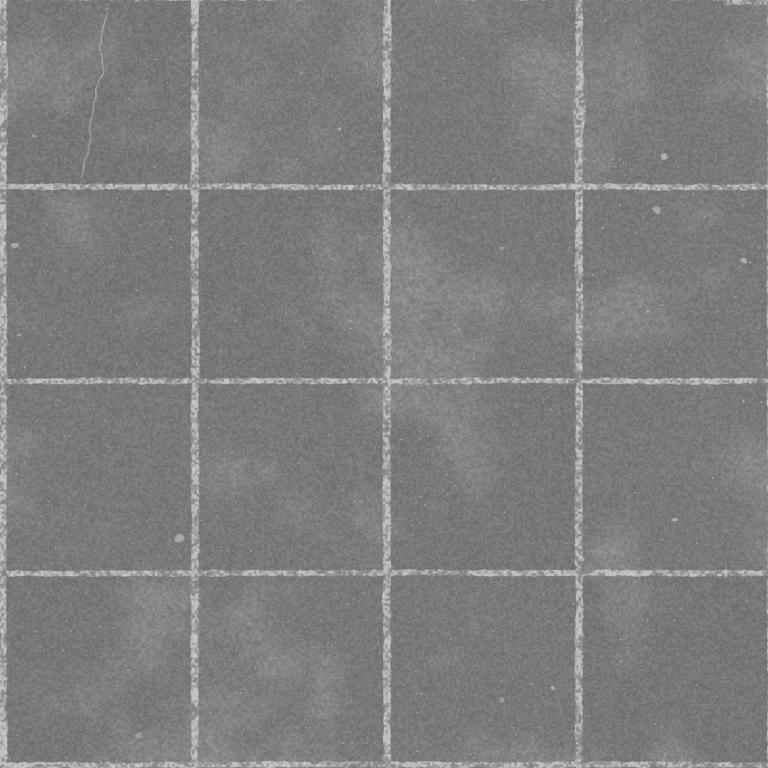
Write a three.js fragment shader that draws this texture.

```glsl
// A four by four wall of matt grey tiles with pale, crumbly grout lines.
// Grout is the distance to a repeated grid with noisy edges; dust, specks,
// chips, mortar spills and one hairline crack are layered over the tiles.

varying vec2 vUv;

const float TILES = 4.0;
const vec2 GRID_ORIGIN = vec2(0.004, 0.004);
const vec2 GROUT_HALF = vec2(0.0049, 0.0037);   // upright, level lines
const float GROUT_ROUGHNESS = 0.0030;
const float EDGE_SOFTNESS = 0.0011;
const vec2 ROW_SHIFT = vec2(0.757, 0.0025);     // height, amount

const vec3 TILE_COLOR = vec3(0.463);
const vec3 DUST_COLOR = vec3(0.570);
const vec3 GROUT_DARK = vec3(0.530);
const vec3 GROUT_LIGHT = vec3(0.755);
const vec3 CHIP_COLOR = vec3(0.720);

const float GRAIN_SCALE = 400.0;
const float GRAIN_AMOUNT = 0.085;
const float TONE_VARIATION = 0.012;
const float SPECK_CELLS = 200.0;
const float SPECK_DENSITY = 0.06;
const int CHIP_COUNT = 30;

const vec2 CRACK_BOTTOM = vec2(0.111, 0.766);
const vec2 CRACK_TOP = vec2(0.141, 0.987);
const float CRACK_HALF = 0.0010;
const vec2 SPILL_CENTER = vec2(0.753, 0.857);
const float SPILL_HEIGHT = 0.016;

float hash(vec2 p) {
  vec3 q = fract(vec3(p.xyx) * 0.1031);
  q += dot(q, q.yzx + 33.33);
  return fract((q.x + q.y) * q.z);
}

vec2 hash2(vec2 p) {
  return vec2(hash(p), hash(p + vec2(71.7, 19.3)));
}

float noise(vec2 p) {
  vec2 i = floor(p), f = fract(p);
  f = f * f * (3.0 - 2.0 * f);
  return mix(mix(hash(i), hash(i + vec2(1.0, 0.0)), f.x),
             mix(hash(i + vec2(0.0, 1.0)), hash(i + vec2(1.0)), f.x), f.y);
}

float fbm(vec2 p) {
  float sum = 0.0, weight = 0.5;
  for (int i = 0; i < 5; i++) {
    sum += weight * noise(p);
    p = p * 2.03 + 17.1;
    weight *= 0.5;
  }
  return sum / 0.96875;
}

// 1 inside a shape of the given size, 0 outside, with a soft border
float cover(float dist, float size) {
  return 1.0 - smoothstep(size - EDGE_SOFTNESS, size + EDGE_SOFTNESS, dist);
}

float groutMask(vec2 uv, vec2 grid) {
  vec2 dist = abs(fract(grid + 0.5) - 0.5) / TILES;
  float ragged = noise(uv * 130.0) * 0.6 + noise(uv * 290.0) * 0.4 - 0.5;
  vec2 halfWidth = GROUT_HALF * (0.85 + 0.3 * fbm(uv * 18.0));
  halfWidth += GROUT_ROUGHNESS * ragged;

  // Mortar smeared beside one joint and along the upper right border
  vec2 spill = (uv - SPILL_CENTER) / vec2(0.03, SPILL_HEIGHT);
  halfWidth.x += 0.0045 * exp(-dot(spill, spill));
  float border = step(SPILL_CENTER.x, uv.x) * step(0.97, uv.y);
  halfWidth.y += border * 0.007 * smoothstep(0.45, 0.75, noise(uv * 42.0));

  return max(cover(dist.x, halfWidth.x), cover(dist.y, halfWidth.y));
}

float speckMask(vec2 uv) {
  vec2 p = uv * SPECK_CELLS, cell = floor(p);
  vec2 center = 0.3 + 0.4 * hash2(cell + 5.0);
  float present = step(1.0 - SPECK_DENSITY, hash(cell));
  float strength = hash(cell + 43.0);
  float dist = length(fract(p) - center);
  return present * strength * strength * (1.0 - smoothstep(0.08, 0.32, dist));
}

float chipMask(vec2 uv) {
  float mask = 0.0;
  float ragged = (noise(uv * 210.0) - 0.5) * 0.004;
  for (int i = 0; i < CHIP_COUNT; i++) {
    vec2 seed = vec2(float(i) * 3.7 + 2.0, 11.0);
    vec2 shape = hash2(seed + 31.0);
    vec2 offset = (uv - hash2(seed)) * vec2(1.0, mix(0.8, 1.5, shape.y));
    float size = mix(0.0012, 0.0060, shape.x * shape.x * shape.x);
    float strength = mix(0.3, 0.95, hash(seed + 57.0));
    mask = max(mask, strength * cover(length(offset) + ragged, size));
  }
  return mask;
}

float crackMask(vec2 uv) {
  float t = (uv.y - CRACK_BOTTOM.y) / (CRACK_TOP.y - CRACK_BOTTOM.y);
  float x = mix(CRACK_BOTTOM.x, CRACK_TOP.x, t);
  x += 0.012 * (noise(vec2(uv.y * 22.0, 3.0)) - 0.5);
  x += 0.004 * (noise(vec2(uv.y * 95.0, 8.0)) - 0.5);
  float ends = smoothstep(0.0, 0.03, t) * (1.0 - smoothstep(0.97, 1.0, t));
  return ends * cover(abs(uv.x - x), CRACK_HALF) * (0.35 + 0.5 * noise(uv * 120.0));
}

void main() {
  // Grid, with gently wandering lines and one slightly raised row
  vec2 p = vUv - GRID_ORIGIN;
  p += 0.0016 * (vec2(noise(vUv * 9.0), noise(vUv * 9.0 + 40.0)) - 0.5);
  p.y -= ROW_SHIFT.y * (1.0 - smoothstep(0.04, 0.12, abs(vUv.y - ROW_SHIFT.x)));
  vec2 grid = p * TILES;
  float grain = noise(vUv * GRAIN_SCALE) - 0.5;

  // Tile face with cloudy dust
  vec3 color = TILE_COLOR + TONE_VARIATION * (hash(floor(grid) + 9.0) - 0.5);
  float dust = smoothstep(0.46, 0.82, fbm(vUv * 10.0 + 6.0));
  dust *= 0.55 + 0.9 * noise(vUv * 230.0);
  color = mix(color, DUST_COLOR, 0.08 + 0.6 * dust);
  color += GRAIN_AMOUNT * grain;

  // Wear
  color = mix(color, CHIP_COLOR, 0.75 * speckMask(vUv));
  color = mix(color, CHIP_COLOR, max(chipMask(vUv), crackMask(vUv)));

  // Grout
  float crumble = 0.5 * noise(vUv * 310.0) + 0.5 * fbm(vUv * 55.0);
  vec3 grout = mix(GROUT_DARK, GROUT_LIGHT, smoothstep(0.22, 0.72, crumble));
  color = mix(color, grout + 0.08 * grain, groutMask(vUv, grid));

  gl_FragColor = vec4(color, 1.0);
}
```
